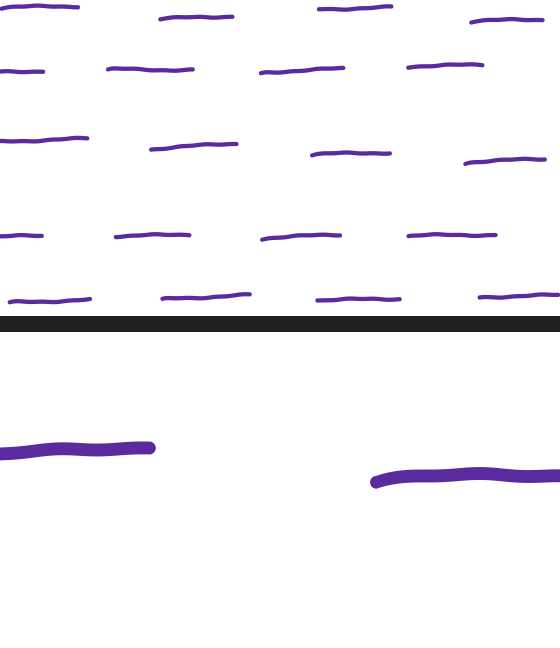
Top: the whole. Bottom: its middle third, enlarged.
Write a Shadertoy shader that draws this pattern.

```glsl
// Five loose rows of short hand-drawn purple pen dashes on white.

// Four random values per dash, from its column and row
vec4 hash42(vec2 cell) {
    vec4 q = fract(cell.xyxy * vec4(0.1031, 0.1030, 0.0973, 0.1099) + 0.37);
    q += dot(q, q.wzxy + 33.33);
    return fract((q.xxyz + q.yzzw) * q.zywx);
}

// Height of the wavering pen line, with a small hook where the pen lands
float penPath(float x, float halfLength, vec4 rnd) {
    float tilt = 0.028 + 0.075 * (rnd.z - 0.5);
    float bend = 0.0028 * sin(22.0 * x + 6.283 * rnd.w);
    float tremor = 0.0009 * sin(75.0 * x + 6.283 * rnd.x);
    float hook = 0.006 * (rnd.y - 0.7) * exp(-90.0 * (x + halfLength));
    return tilt * x + bend + tremor + hook;
}

// Distance to the centre line of a dash
float dashDistance(vec2 p, vec4 rnd) {
    float halfLength = 0.126 + 0.03 * (rnd.x - 0.5);
    float x = clamp(p.x, -halfLength, halfLength);
    return length(p - vec2(x, penPath(x, halfLength, rnd)));
}

void mainImage(out vec4 fragColor, in vec2 fragCoord) {
    vec2 uv = fragCoord / iResolution.y;

    // Each row: height, first dash centre, drift per dash, alternating sway
    vec4 rows[5] = vec4[5](
        vec4(0.964, 0.130, -0.0035, 0.016),
        vec4(0.773, 0.002, 0.0055, -0.004),
        vec4(0.558, 0.127, -0.0210, 0.000),
        vec4(0.250, 0.016, 0.0020, 0.000),
        vec4(0.056, 0.153, 0.0000, -0.007));

    float d = 1.0;
    for (int i = 0; i < 5; i++) {
        vec4 row = rows[i];
        float spacing = i % 2 == 0 ? 0.493 : 0.472;
        float column = round((uv.x - row.y) / spacing);
        vec4 rnd = hash42(vec2(column, float(i)));

        // Nearest dash centre, nudged off the regular spacing
        float sway = row.w * cos(3.14159 * column);
        vec2 centre = vec2(row.y + column * spacing, row.x + column * row.z + sway);
        centre += vec2(0.022, 0.007) * (rnd.wy - 0.5);
        d = min(d, dashDistance(uv - centre, rnd));
    }

    // Round pen stroke with a one-pixel soft edge
    float ink = clamp(0.5 + (0.0068 - d) * iResolution.y, 0.0, 1.0);
    fragColor = vec4(mix(vec3(1.0), vec3(0.35, 0.17, 0.62), ink), 1.0);
}
```
